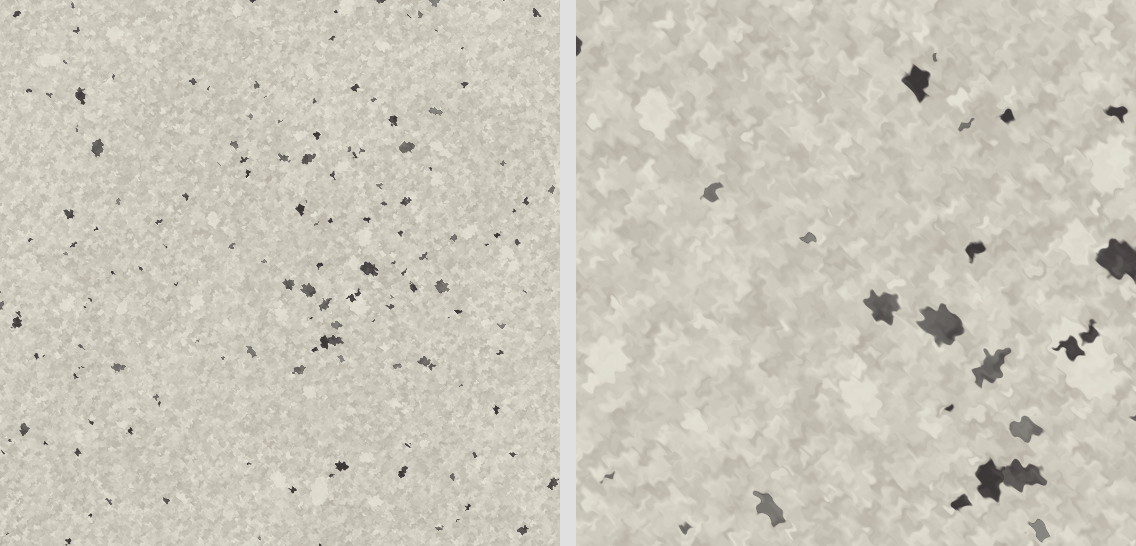
Left, the full canvas; right, a detail of the centre.
Give the GLSL for this texture, as a Shadertoy shader.

```glsl
#define GRAIN_SCALE 105.0
#define GRAIN_CONTRAST 0.95
#define RELIEF 0.26
#define PALE_DENSITY 0.27
#define SPECK_SCALE 31.0
#define SPECK_DENSITY 0.065
#define CLUSTER_GAIN 0.17
#define EDGE_SOFTNESS 0.0024

const vec3 SHADOW = vec3(0.73, 0.71, 0.66);
const vec3 LIGHT = vec3(0.88, 0.87, 0.82);
const vec3 CHALK = vec3(0.90, 0.89, 0.84);
const vec3 CHARCOAL = vec3(0.24, 0.22, 0.22);
const vec3 SLATE = vec3(0.53, 0.52, 0.50);

vec4 hash4(vec2 p) {
    vec4 h = fract(p.xyxy * vec4(0.1031, 0.1030, 0.0973, 0.1099));
    h += dot(h, h.wzxy + 33.33);
    return fract((h.xxyz + h.yzzw) * h.zywx);
}

// Soft cellular noise: random tones blended between jittered cells
float cellTone(vec2 q) {
    vec2 cell = floor(q);
    vec2 sum = vec2(0.0);
    for (int j = -1; j <= 1; j++)
    for (int i = -1; i <= 1; i++) {
        vec2 id = cell + vec2(i, j);
        vec4 h = hash4(id);
        vec2 d = q - id - h.xy;
        float weight = exp(-9.0 * dot(d, d));
        sum += weight * vec2(h.z, 1.0);
    }
    return sum.x / max(sum.y, 1e-6);
}

float surface(vec2 p) {
    return 0.65 * cellTone(p * GRAIN_SCALE)
         + 0.35 * cellTone(p * GRAIN_SCALE * 1.8 + 40.0);
}

// Dark specks gather right of the centre
float cluster(vec2 p) {
    vec2 d = (p - vec2(0.64, 0.52)) / vec2(0.22, 0.2);
    return exp(-dot(d, d));
}

// Scattered angular grains: x = coverage, y = random tone
vec2 grains(vec2 p, float scale, float density, float gain, float seed) {
    vec2 q = p * scale, cell = floor(q), best = vec2(0.0);
    float soft = 0.5 * EDGE_SOFTNESS * scale;
    for (int j = -1; j <= 1; j++)
    for (int i = -1; i <= 1; i++) {
        vec2 id = cell + vec2(i, j);
        vec4 place = hash4(id + seed);
        vec4 kind = hash4(id + seed + 157.0);
        if (kind.x > density + gain * cluster(id / scale)) continue;
        float angle = 6.2832 * place.z;
        vec2 d = q - id - place.xy;
        d = mat2(cos(angle), sin(angle), -sin(angle), cos(angle)) * d;
        d = abs(d * vec2(0.85, 1.0 + 0.6 * place.w));
        float dist = max(max(d.x, d.y), 0.74 * (d.x + d.y));
        float radius = mix(0.14, 0.38, kind.y * kind.y);
        float cover = smoothstep(radius + soft, radius - soft, dist);
        if (cover > best.x) best = vec2(cover, kind.z);
    }
    return best;
}

void mainImage(out vec4 fragColor, in vec2 fragCoord) {
    vec2 p = fragCoord / iResolution.y;

    // Ragged outlines from layered sines
    vec2 rough = p + 0.0016 * sin(p.yx * vec2(430.0, 370.0) + 2.0 * sin(p * 173.0))
                   + 0.0012 * sin(p.yx * 790.0 + p * 310.0);

    // Fine stone grain with slight relief and broad shading
    float tone = surface(rough);
    float relief = tone - surface(rough + vec2(-0.0025, 0.003));
    float broad = cellTone(p * 5.0) - 0.5;
    float level = 0.49 + GRAIN_CONTRAST * (tone - 0.5) + RELIEF * relief + 0.14 * broad;
    vec3 color = mix(SHADOW, LIGHT, clamp(level, -0.15, 1.15));

    // Pale grains in three sizes
    vec2 fine = grains(rough, 68.0, PALE_DENSITY, 0.0, 11.0);
    vec2 medium = grains(rough, 30.0, 0.06, 0.05, 23.0);
    vec2 large = grains(rough, 14.0, 0.04, 0.0, 71.0);
    float pale = max(fine.x * (0.3 + 0.6 * fine.y), 0.75 * max(medium.x, large.x));
    color = mix(color, CHALK, pale);

    // Dark mineral specks, from charcoal to slate with a darker rim
    vec2 speck = grains(rough, SPECK_SCALE, SPECK_DENSITY, CLUSTER_GAIN, 5.0);
    vec2 dust = grains(rough, 65.0, 0.012, 0.03, 91.0);
    if (dust.x > speck.x) speck = dust;
    float core = smoothstep(0.6, 1.0, speck.x);
    float slate = core * speck.y * speck.y + 0.6 * (tone - 0.4);
    vec3 mineral = mix(CHARCOAL, SLATE, clamp(slate, 0.0, 1.0));
    color = mix(color, mineral, speck.x);

    fragColor = vec4(color, 1.0);
}
```
